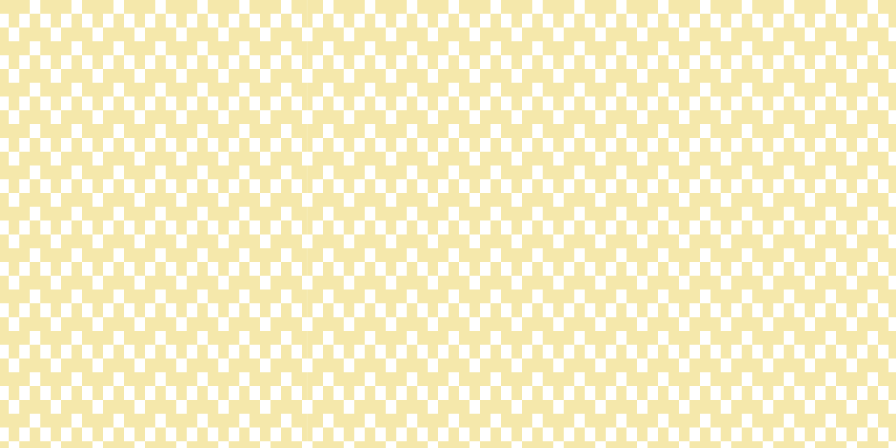
Reproduce this pattern procedurally as a WebGL 1 fragment shader.

```glsl
precision highp float;

uniform vec2 u_resolution;

#define REPEATS vec2(10.695, 10.83)   // repeats per canvas height, x and y
#define SHIFT vec2(0.209, 0.0)        // offset from the top left, in repeats
#define GRID vec2(4.0, 3.0)           // cells in one repeat
#define GROUND vec3(0.96, 0.91, 0.67)
#define CHECK vec3(1.0)
#define SEAM_X 0.686                  // faint join, in canvas heights
#define SEAM_WIDTH 0.003
#define SEAM_STRENGTH 0.12
#define SAMPLES 4

// 1 inside the stepped zigzag: peak on top, two middles, valley below
float zigzag(vec2 p) {
  vec2 cell = floor(fract(p * REPEATS - SHIFT) * GRID);
  float stepRow = abs(cell.x - 2.0);
  return 1.0 - step(0.5, abs(cell.y - stepRow));
}

// Average of the zigzag over one pixel
float zigzagCoverage(vec2 corner) {
  float sum = 0.0;
  for (int j = 0; j < SAMPLES; j++) {
    for (int i = 0; i < SAMPLES; i++) {
      vec2 offset = (vec2(float(i), float(j)) + 0.5) / float(SAMPLES);
      vec2 p = (corner + offset) / u_resolution.y;
      sum += zigzag(vec2(p.x, 1.0 - p.y));
    }
  }
  return sum / float(SAMPLES * SAMPLES);
}

void main() {
  vec3 color = mix(GROUND, CHECK, zigzagCoverage(gl_FragCoord.xy - 0.5));

  // Hairline where two widths meet
  float seamDistance = abs(gl_FragCoord.x / u_resolution.y - SEAM_X);
  float seam = 1.0 - smoothstep(0.0, SEAM_WIDTH, seamDistance);
  color = mix(color, CHECK, seam * SEAM_STRENGTH);

  gl_FragColor = vec4(color, 1.0);
}
```
